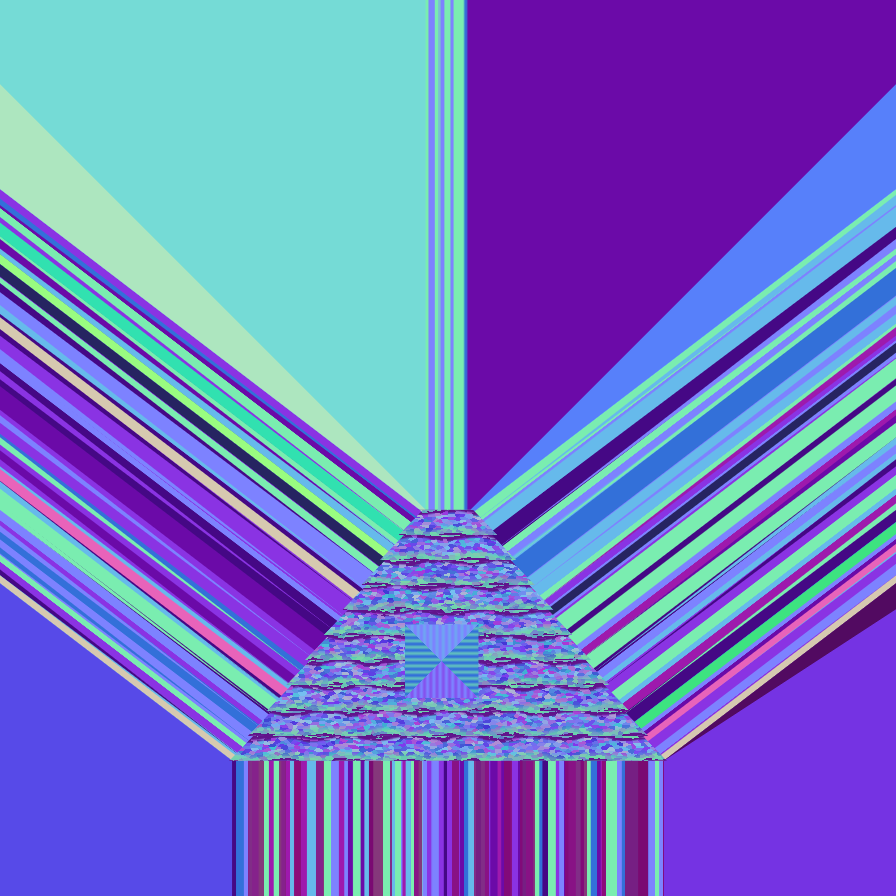
This texture map is drawn by a Shadertoy shader. Its source:

```glsl
// A stepped trapezoid of grainy treads, with parallel ribbons fanning to both sides,
// a striped column above and a bar pattern below. Half-planes and distances place
// the parts; hashed stripes and cellular noise fill them.

#define SLOPE 0.764
#define FAN_TOP 0.407
#define FAN_SPAN 0.44
#define STEP_TOP 0.431
#define STEP_BASE 0.151
#define STEPS 10.0
#define RIBBONS 36.0
#define BARS 170.0
#define GRAIN vec2(150.0, 300.0)

const vec3 TEAL = vec3(.46, .86, .84), VIOLET = vec3(.42, .04, .66);
const vec3 PERI = vec3(.49, .51, 1.), MINT = vec3(.48, .93, .69);
const vec3 TAN = vec3(.84, .79, .69), NAVY = vec3(.15, .14, .38);
const vec3 PINK = vec3(.91, .39, .73), BLUE = vec3(.20, .44, .85);
const vec3 PURPLE = vec3(.54, .20, .89), MAGENTA = vec3(.62, .10, .68);
const vec3 SKY = vec3(.40, .73, .92), INDIGO = vec3(.27, .03, .52);
const vec3 LIME = vec3(.60, .99, .50);

float hash(float n) { return fract(sin(n * 127.1 + 3.7) * 4375.85); }
vec2 hash2(vec2 c) {
    return fract(sin(vec2(dot(c, vec2(127.1, 311.7)), dot(c, vec2(269.5, 183.3)))) * 4375.85);
}

// Hashed choice from the ribbon colours
vec3 pick(float h) {
    vec3 tones[10] = vec3[](PERI, VIOLET, MINT, PURPLE, SKY, PERI, MAGENTA, BLUE, PURPLE, INDIGO);
    return tones[int(h * 9.99)];
}

// Paint a layer where the signed distance is negative
vec3 fill(vec3 base, vec3 layer, float dist, float px) {
    return mix(base, layer, clamp(.5 - dist / px, 0., 1.));
}
vec3 band(vec3 base, vec3 layer, float x, float a, float b, float px) {
    return fill(base, layer, abs(x - .5 * (a + b)) - .5 * (b - a), px);
}

// Uneven stripes with softened joins
vec3 stripes(float x, float seed, float w) {
    x += .25 * sin(x * 1.7 + seed) + .1 * sin(x * 4.1);
    float i = floor(x);
    return mix(pick(hash(i - 1. + seed)), pick(hash(i + seed)), smoothstep(0., min(w, 1.), x - i));
}

// Cellular noise: the random value of the nearest seed
vec2 cells(vec2 p) {
    vec2 id = floor(p), best = id;
    float nearest = 9.;
    for (int j = -1; j <= 1; j++)
        for (int i = -1; i <= 1; i++) {
            vec2 c = id + vec2(i, j), r = c + hash2(c) - p;
            if (dot(r, r) < nearest) { nearest = dot(r, r); best = c; }
        }
    return hash2(best + 17.);
}

// Parallel ribbons, each pair split by a widening wedge
vec3 ribbons(float b, float d, bool left, float px) {
    float seed = left ? 11. : 47.;
    vec3 col = stripes(b * RIBBONS, seed, px * RIBBONS);
    float g = b * RIBBONS * .5, along = d - .031 - .21 * b;
    col = fill(col, pick(hash(floor(g) + seed * 3.)), abs(fract(g) - .5) - .5 * along, px * RIBBONS * .5);
    if (left) {
        col = band(col, PURPLE, b, 0., .024, px);
        col = band(col, MINT * vec3(.4, .95, 1.), b, .085, .12, px);
        col = band(col, LIME, b, .165, .19, px);
        col = band(col, NAVY, b, .19, .222, px);
        col = band(col, TAN, b, .325, .355, px);
        col = band(col, VIOLET, b, .50, .56, px);
        col = band(col, PINK, b, .71, .74, px);
        col = band(col, MINT, b, .76, .80, px);
    } else {
        col = band(col, SKY, b, .045, .085, px);
        col = band(col, BLUE, b, .20, .27, px);
        col = band(col, NAVY, b, .39, .415, px);
        col = band(col, MINT, b, .43, .48, px);
        col = band(col, MINT, b, .60, .63, px);
        col = band(col, LIME * vec3(.4, .9, 1.), b, .845, .875, px);
        col = band(col, PINK, b, .90, .92, px);
    }
    return band(col, TAN, b, .98, 1., px);
}

// Grainy treads with bright lips and dark joints
vec3 treads(vec2 p, float t) {
    vec2 n = cells(p * GRAIN) - .5;
    float f = fract(t + .08 * sin(p.x * 90. + floor(t) * 4.) + .12 * n.x);
    vec3 col = PERI * .95 + vec3(.45 * n.x, .55 * n.y, -.25 * abs(n.x));
    col = mix(col, MINT * .92, smoothstep(.62, .88, f) * (.65 + .5 * n.y));
    return mix(col, vec3(.38, .08, .55), 1. - smoothstep(.08, .2, f));
}

void mainImage(out vec4 fragColor, in vec2 fragCoord) {
    vec2 p = fragCoord / iResolution.xy;
    float px = 1. / iResolution.y, d = abs(p.x - .5), s = p.y - SLOPE * d;
    bool left = p.x < .5;

    // Flat fields and the wedges beside them
    vec3 col = left ? TEAL : VIOLET;
    col = fill(col, left ? vec3(.68, .90, .75) : vec3(.34, .50, .98), p.y - d - .406, px * 1.4);
    float b = (FAN_TOP - s) / FAN_SPAN;
    col = fill(col, ribbons(b, d, left, px * 2.8), s - FAN_TOP, px * 1.3);
    vec3 ground = left ? vec3(.34, .29, .91) : vec3(.46, .20, .89);
    if (!left) ground = fill(vec3(.32, .04, .38), ground, p.y - STEP_BASE - .6525 * (d - .241), px);
    col = fill(col, ground, s - FAN_TOP + FAN_SPAN, px * 1.3);

    // Striped column, darkening at its right side
    float u = (p.x - .475) / .05;
    vec3 column = mix(PERI, MINT, smoothstep(-.4, .5, sin(u * 27. + 1.) + .5 * sin(u * 61.)));
    column = mix(column, MINT, smoothstep(.6, .65, u));
    column = mix(mix(column, BLUE, smoothstep(.83, .89, u)), VIOLET, smoothstep(.9, .96, u));
    col = fill(col, column, max(abs(u - .5) * .05 - .025, STEP_TOP - p.y), px);

    // Narrow bars below, with two greener clusters
    vec3 bars = stripes(p.x * BARS, 83., px * BARS);
    float h = hash(floor(p.x * BARS * .7));
    bars = mix(bars, vec3(.53, .04, .43), step(.55, h) * .8);
    float green = step(min(abs(p.x - .445), abs(p.x - .675)), .017);
    bars = mix(bars, MINT, green * step(.4, hash(floor(p.x * BARS) + 5.)));
    col = fill(col, bars, max(d - .241, p.y - STEP_BASE), px);

    // Stepped trapezoid
    float t = (STEP_TOP - p.y) / (STEP_TOP - STEP_BASE) * STEPS;
    float halfWidth = .031 + .75 * (STEP_TOP - p.y) + .006 * (fract(t) - .5);
    vec3 stairs = treads(p, t);

    // Square ornament of four striped triangles
    vec2 q = p - vec2(.493, .262);
    bool upright = abs(q.y) > abs(q.x);
    float line = .5 + .5 * sin((upright ? q.x : q.y) * 900.);
    vec3 inlay = upright ? mix(PERI, q.y > 0. ? SKY : PURPLE, line * .6) : mix(BLUE, MINT, line * .6);
    stairs = fill(stairs, inlay, max(abs(q.x), abs(q.y)) - .041, px);
    col = fill(col, stairs, max(d - halfWidth, abs(p.y - .291) - .14), px);

    fragColor = vec4(col, 1.);
}
```
